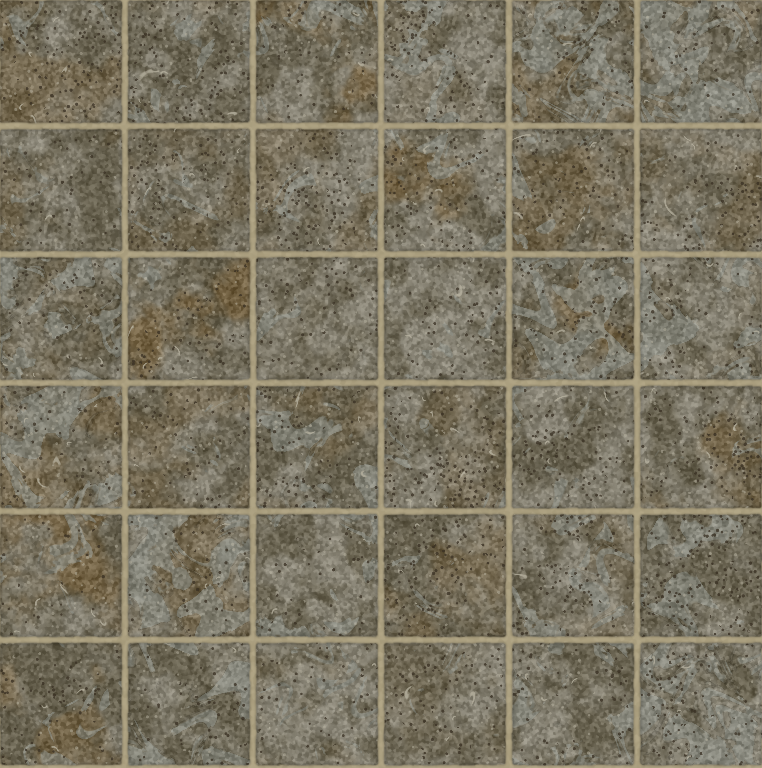
A WebGL 2 fragment shader for this texture:

```glsl
#version 300 es
precision highp float;

uniform vec2 u_resolution;
out vec4 fragColor;

const vec2 PITCH = vec2(0.168, 0.1673);
const vec2 GRID_CENTRE = vec2(0.5, 0.5015);
const float GROUT_HALF = 0.025;

const vec3 GROUT = vec3(0.675, 0.63, 0.505);
const vec3 OLIVE = vec3(0.405, 0.382, 0.31);
const vec3 ASH = vec3(0.535, 0.518, 0.462);
const vec3 RUST = vec3(0.45, 0.37, 0.235);
const vec3 SLATE = vec3(0.54, 0.55, 0.515);
const vec3 PIT = vec3(0.22, 0.185, 0.135);
const vec3 CHALK = vec3(0.72, 0.70, 0.63);

vec3 hash3(vec2 p) {
  vec3 q = fract(p.xyx * vec3(0.1031, 0.1030, 0.0973));
  q += dot(q, q.yxz + 33.33);
  return fract((q.xxy + q.yzz) * q.zyx);
}

// Smooth cellular noise: random cell values blended by distance
float cellBlend(vec2 p) {
  vec2 base = floor(p);
  vec2 total = vec2(0.0);
  for (int y = -1; y <= 1; y++) {
    for (int x = -1; x <= 1; x++) {
      vec2 corner = base + vec2(x, y);
      vec3 h = hash3(corner);
      vec2 away = corner + h.xy - p;
      total += vec2(h.z, 1.0) * exp(-7.0 * dot(away, away));
    }
  }
  return total.x / total.y;
}

// Offset to the nearest cell point, and its random value
vec3 nearestCell(vec2 p) {
  vec2 base = floor(p);
  vec3 best = vec3(9.0);
  for (int y = -1; y <= 1; y++) {
    for (int x = -1; x <= 1; x++) {
      vec2 corner = base + vec2(x, y);
      vec3 h = hash3(corner);
      vec2 away = corner + h.xy - p;
      if (dot(away, away) < dot(best.xy, best.xy)) best = vec3(away, h.z);
    }
  }
  return best;
}

float layers(vec2 p) {
  float sum = 0.0, weight = 0.5;
  for (int i = 0; i < 4; i++) {
    sum += weight * cellBlend(p);
    p = mat2(1.6, 1.2, -1.2, 1.6) * p + 7.3;
    weight *= 0.5;
  }
  return sum / 0.9375;
}

float roundedBox(vec2 p, float halfSize, float radius) {
  vec2 d = abs(p) - halfSize + radius;
  return length(max(d, 0.0)) + min(max(d.x, d.y), 0.0) - radius;
}

// Scattered round dots; density is the share of cells that hold one
float dots(vec2 p, float density, float radius, float blur) {
  vec3 c = nearestCell(p);
  float size = radius * (0.6 + 0.4 * c.z / max(density, 0.01));
  return step(c.z, density) * (1.0 - smoothstep(size - blur, size + blur, length(c.xy)));
}

// Short curved chips: partial rings round a few cells
float chips(vec2 p, float density, float blur) {
  vec3 c = nearestCell(p);
  float ring = abs(length(c.xy) - 0.26);
  float arc = smoothstep(0.1, 0.7, sin(atan(c.y, c.x) + c.z * 90.0));
  return step(c.z, density) * arc * (1.0 - smoothstep(0.03, 0.06 + blur, ring));
}

vec3 stone(vec2 q, vec3 traits, float tone, float pixel) {
  vec2 warp = 0.12 * sin(q.yx * 11.0 + 2.0 * sin(q * 7.0));
  vec3 color = mix(OLIVE, ASH, smoothstep(0.25, 0.75, layers(q * 4.5) + tone));

  // Rusty clouds
  float rust = smoothstep(0.38, 0.72, layers(q * 2.3 + 19.0));
  color = mix(color, RUST, 0.8 * rust * traits.x);

  // Flaked slate patches with a worn rim
  float limit = mix(0.74, 0.49, traits.y * traits.y);
  float flake = layers((q + warp) * 4.0 + 37.0) - limit;
  color = mix(color, SLATE, 0.65 * smoothstep(-0.01, 0.04, flake));
  float rim = 1.0 - smoothstep(0.0, 0.022, abs(flake + 0.015));
  color *= 1.0 - 0.13 * rim * traits.y;

  // Fine grain, pits and chips
  color += 0.17 * (cellBlend(q * 46.0) - 0.5) + 0.09 * (cellBlend(q * 21.0) - 0.5);
  float cluster = smoothstep(0.38, 0.68, layers(q * 3.0 + 61.0));
  float pits = dots(q * 27.0, 0.04 + 0.3 * cluster * traits.z, 0.36, 13.0 * pixel);
  color = mix(color, PIT, 0.75 * pits);
  color = mix(color, CHALK, 0.5 * dots(q * 24.0 + 5.0, 0.07, 0.3, 12.0 * pixel));
  return mix(color, CHALK, 0.75 * chips(q * 9.0 + warp * 4.0, 0.05, 4.0 * pixel));
}

void main() {
  vec2 grid = (gl_FragCoord.xy / u_resolution - GRID_CENTRE) / PITCH;
  vec2 tile = floor(grid);
  vec2 local = fract(grid) - 0.5;
  float pixel = 1.0 / (min(u_resolution.x, u_resolution.y) * PITCH.y);

  // Each tile has its own rust, flaking, pitting and tone
  vec3 traits = hash3(tile + 53.0);
  traits.x = max(traits.x * traits.x, 0.85 * step(tile.x, -2.5) * traits.z);
  vec3 offset = hash3(tile + 91.0);
  vec2 q = local + 60.0 * offset.xy + 5.0;
  vec3 color = stone(q, traits, 0.16 * (offset.z - 0.5), pixel);

  // Slightly uneven tile edge set in sandy grout
  float edge = roundedBox(local, 0.5 - GROUT_HALF, 0.02);
  edge += 0.008 * (cellBlend(q * 18.0) - 0.5);
  color *= 1.0 - 0.14 * smoothstep(-0.03, 0.0, edge);
  vec3 grout = GROUT + 0.05 * (cellBlend(grid * 30.0 + 200.0) - 0.5);
  grout *= 0.9 + 0.1 * smoothstep(0.0, 0.02, edge);
  float blur = 0.6 * pixel + 0.004;
  fragColor = vec4(mix(color, grout, smoothstep(-blur, blur, edge)), 1.0);
}
```
